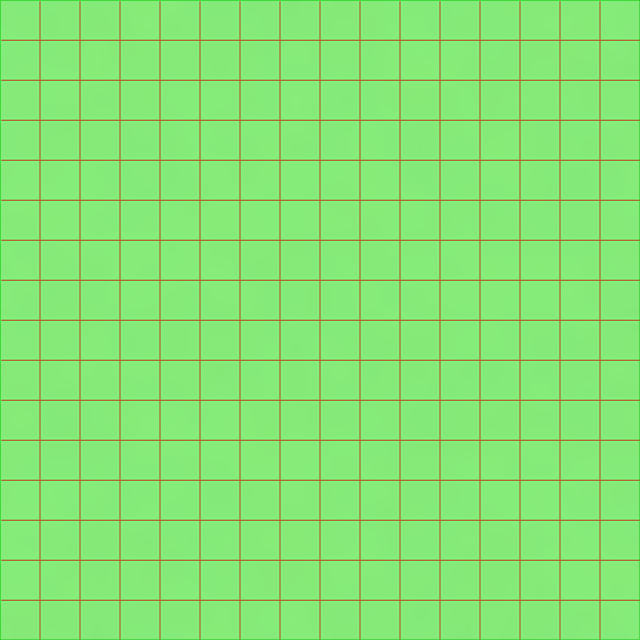
This pattern is drawn by a WebGL 1 fragment shader. Its source:

```glsl
precision highp float;
// Thin red 16 by 16 grid on faintly clouded light green, framed by a fine green edge.

uniform vec2 u_resolution;

const float CELLS = 16.0;
const float UNIT = 1.0 / 512.0;             // reference thickness, in canvas units
const float ROW_WIDTH = 0.64 * UNIT;        // horizontal lines
const float COLUMN_WIDTH = 0.62 * UNIT;     // vertical lines
const float ROW_DROP = 0.145 * UNIT;        // rows sit just below the cell boundary
const float HALO_WIDTH = 4.0 * UNIT;
const float EDGE_WIDTH = 0.84 * UNIT;       // half of it lies outside the canvas
const float LINE_GAP = 1.0 * UNIT;          // lines stop short of the left and top edges

const vec3 GROUND = vec3(0.522, 0.918, 0.472);
const vec3 HALO = vec3(0.503, 0.960, 0.491);
const vec3 LINE = vec3(0.825, 0.0, 0.0);
const vec3 EDGE_BRIGHT = vec3(0.0, 0.80, 0.0);
const vec3 EDGE_DULL = vec3(0.12, 0.76, 0.12);

const float BROAD_SCALE = 9.0;
const float FINE_SCALE = 26.0;
const float FINE_AMOUNT = 0.5;
const vec3 LIGHT_SHIFT = vec3(0.010, 0.019, 0.011);
const vec3 WARM_SHIFT = vec3(0.020, 0.002, -0.009);

float hash(vec2 cell) {
    vec3 q = fract(vec3(cell.xyx) * 0.1031);
    q += dot(q, q.yzx + 33.33);
    return fract((q.x + q.y) * q.z);
}

float valueNoise(vec2 p) {
    vec2 i = floor(p);
    vec2 f = fract(p);
    f = f * f * (3.0 - 2.0 * f);
    float low = mix(hash(i), hash(i + vec2(1.0, 0.0)), f.x);
    float high = mix(hash(i + vec2(0.0, 1.0)), hash(i + vec2(1.0, 1.0)), f.x);
    return mix(low, high, f.y);
}

// Cloudy variation centred on zero
float mottle(vec2 p, float seed) {
    float broad = valueNoise(p * BROAD_SCALE + seed);
    float fine = valueNoise(p * FINE_SCALE + seed * 2.0);
    return mix(broad, fine, FINE_AMOUNT) - 0.5;
}

// Share of a pixel covered by a stripe of the given width, d from its centre
float coverage(float d, float width, float pixel) {
    float overlap = min(d + 0.5 * pixel, 0.5 * width) - max(d - 0.5 * pixel, -0.5 * width);
    return clamp(overlap / pixel, 0.0, 1.0);
}

// Signed distance to the nearest cell boundary
float gridDistance(float x) {
    return (fract(x * CELLS + 0.5) - 0.5) / CELLS;
}

// One between the first and last interior lines, zero near the outer boundaries
float interior(float x) {
    return step(0.5 / CELLS, x) * step(x, 1.0 - 0.5 / CELLS);
}

void main() {
    vec2 p = gl_FragCoord.xy / u_resolution;
    vec2 pixel = 1.0 / u_resolution;

    // Clouded ground
    vec3 color = GROUND + LIGHT_SHIFT * mottle(p, 17.0) + WARM_SHIFT * mottle(p, 71.0);

    // Pale halo beside the lines
    vec2 inside = vec2(interior(p.x), interior(p.y));
    float haloX = coverage(gridDistance(p.x), HALO_WIDTH, pixel.x) * inside.x;
    float haloY = coverage(gridDistance(p.y), HALO_WIDTH, pixel.y) * inside.y;
    color = mix(color, HALO, max(haloX, haloY));

    // Red grid
    float column = coverage(gridDistance(p.x), COLUMN_WIDTH, pixel.x) * inside.x;
    float row = coverage(gridDistance(p.y + ROW_DROP), ROW_WIDTH, pixel.y) * inside.y;
    row *= clamp((p.x - LINE_GAP) / pixel.x + 0.5, 0.0, 1.0);
    column *= clamp((1.0 - LINE_GAP - p.y) / pixel.y + 0.5, 0.0, 1.0);
    color = mix(color, LINE, max(column, row));

    // Outer edge: bright at left and top, duller at right and bottom
    float dull = max(coverage(1.0 - p.x, EDGE_WIDTH, pixel.x), coverage(p.y, EDGE_WIDTH, pixel.y));
    float bright = max(coverage(p.x, EDGE_WIDTH, pixel.x), coverage(1.0 - p.y, EDGE_WIDTH, pixel.y));
    color = mix(color, EDGE_DULL, dull);
    color = mix(color, EDGE_BRIGHT, bright);

    gl_FragColor = vec4(color, 1.0);
}
```
